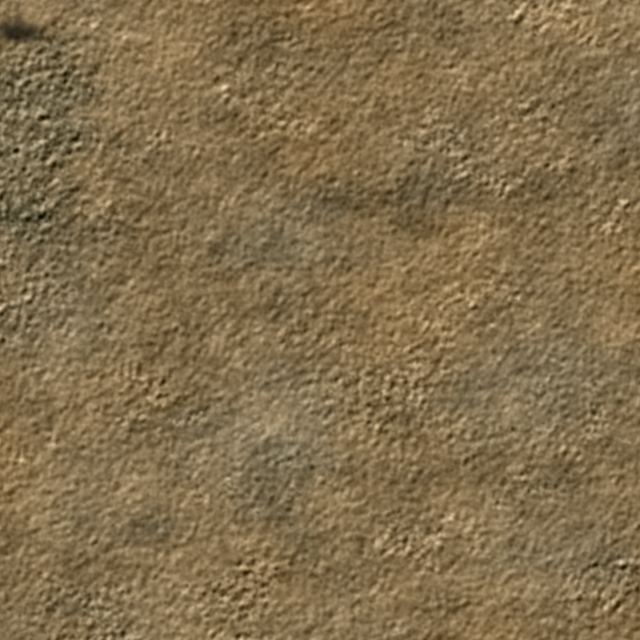
Reproduce this texture procedurally as a three.js fragment shader.

```glsl
varying vec2 vUv;

#define SOIL vec3(0.515, 0.433, 0.300)
#define GREY_SOIL vec3(0.440, 0.400, 0.290)
#define PALE_STONE vec3(0.66, 0.61, 0.48)
#define SHADE_TINT vec3(1.0, 0.95, 0.89)
#define HUE_SHIFT vec3(0.014, 0.000, -0.013)
#define GRAIN_SCALE vec2(112.0, 138.0)
#define PATCH_SCALE vec2(6.0, 9.0)
#define SMOOTH_CONTRAST 0.135
#define ROUGH_CONTRAST 0.25
#define PATCH_CONTRAST 0.076
#define RUBBLE_CENTRE vec2(0.03, 0.78)

vec3 hash3(vec2 p) {
  vec3 q = fract(p.xyx * vec3(0.1031, 0.1030, 0.0973));
  q += dot(q, q.yxz + 33.33);
  return fract((q.xxy + q.yzz) * q.zyx);
}

// Cellular noise: soft blobs of random sign, one per cell, mean zero
float blobs(vec2 p) {
  vec2 cell = floor(p);
  float sum = 0.0;
  for (int y = -1; y <= 1; y++) {
    for (int x = -1; x <= 1; x++) {
      vec2 id = cell + vec2(float(x), float(y));
      vec3 rnd = hash3(id + 200.0);
      vec2 d = p - id - rnd.xy;
      float falloff = max(0.0, 1.0 - dot(d, d));
      sum += falloff * falloff * (2.0 * rnd.z - 1.0);
    }
  }
  return sum;
}

// Slope of the blobs towards a light
float relief(vec2 p, vec2 light) {
  return blobs(p) - blobs(p + light);
}

void main() {
  vec2 uv = vUv;

  // Broad, flattened patches of tone and hue
  float broad = blobs(uv * PATCH_SCALE + 3.7);
  float medium = blobs(uv * PATCH_SCALE * 2.3 + 17.0);
  float small = blobs(uv * vec2(38.0, 46.0) + 41.0);
  float tone = 0.42 * broad + 0.48 * medium + 0.55 * small;
  float hue = blobs(uv * vec2(5.0, 8.0) + 71.0) + 0.6 * medium;

  // Rubble at the left edge, with a ragged outline
  vec2 offset = (uv - RUBBLE_CENTRE) / vec2(0.16, 0.21);
  float rubble = 1.0 - smoothstep(0.35, 1.1, length(offset) + 0.3 * medium + 0.2 * small);
  float rough = smoothstep(-0.1, 1.0, blobs(uv * vec2(8.0, 12.0) + 97.0) + 0.6 * small);
  rough = max(rough, rubble);

  // Crumbs: some lean along the rising diagonal, others have no direction
  vec2 along = vec2(uv.x + uv.y, uv.y - uv.x) * 0.7071;
  float leaning = relief(along * GRAIN_SCALE, vec2(0.0, 0.6));
  float round1 = relief(uv * 118.0 + 29.0, vec2(-0.3, 0.5));
  float coarse = relief(uv * vec2(66.0, 78.0) + 11.0, vec2(-0.3, 0.4));
  float fine = blobs(uv * 185.0 + 53.0);
  float grain = 0.6 * leaning + 0.6 * round1 + 0.3 * coarse + 0.35 * fine;
  float contrast = mix(SMOOTH_CONTRAST, ROUGH_CONTRAST, rough);

  // Scattered streaks of pale stone chips
  float streak = smoothstep(0.7, 1.0, blobs(uv * vec2(7.0, 18.0) + 131.0) + 0.35 * small);
  float chips = max(0.8 * streak, 0.35 * rubble) * smoothstep(0.25, 0.8, grain);

  // Colour from soil, hue, tone and lit grains
  float greyness = max(0.7 * rubble, 0.2 * smoothstep(0.2, 1.0, -hue));
  vec3 colour = mix(SOIL, GREY_SOIL, greyness) + HUE_SHIFT * hue;
  colour += SHADE_TINT * (PATCH_CONTRAST * tone + contrast * grain);
  colour = mix(colour, PALE_STONE, 0.5 * chips);

  // Dark hollow above the rubble
  vec2 hollow = (uv - vec2(0.03, 0.95)) / vec2(0.04, 0.022);
  float depth = 1.0 - smoothstep(0.2, 1.2, length(hollow) + 0.35 * small);
  colour *= 1.0 - 0.6 * depth;

  gl_FragColor = vec4(clamp(colour, 0.0, 1.0), 1.0);
}
```
